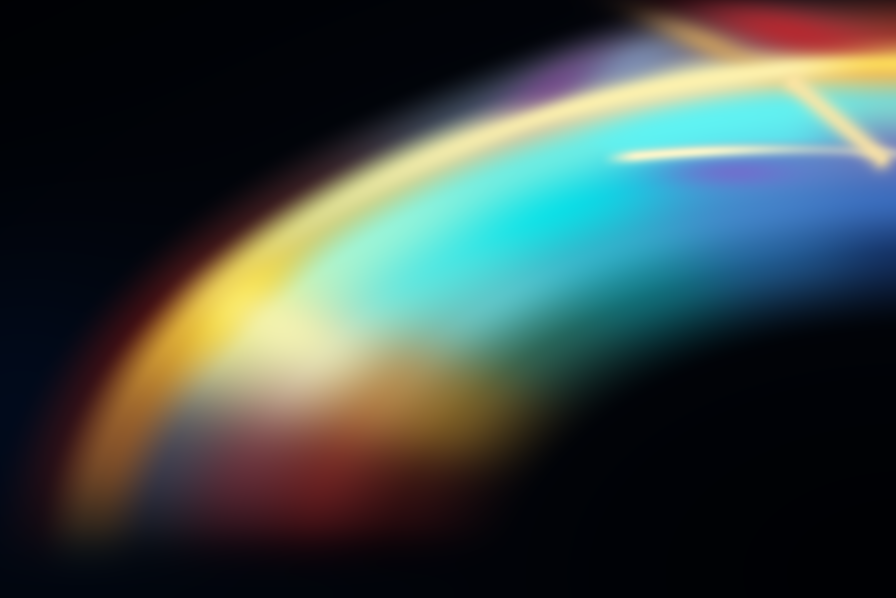
Give the GLSL for this background, as a WebGL 2 fragment shader.

```glsl
#version 300 es
precision highp float;
// A blurred prismatic arc of light sweeping over a near-black backdrop.
// Elliptic polar coordinates carry colour ramps along the arc, blended across
// its width; soft glows, a bright ridge and thin caustic lines lie on top.
uniform vec2 u_resolution;
out vec4 fragColor;

// Smooth ramp through seven evenly spaced colours, t in 0..1.
vec3 ramp(float t, vec3 c[7]) {
  vec3 sum = vec3(0.0);
  float total = 0.0;
  for (int i = 0; i < 7; i++) {
    float d = t * 6.0 - float(i);
    float w = exp(-2.5 * d * d);
    sum += w * c[i];
    total += w;
  }
  return sum / total;
}

// Gaussian falloff, 1 at zero.
float bell(float d, float width) {
  d /= width;
  return exp(-d * d);
}

// Soft elliptic glow, sheared to follow a slope.
float glow(vec2 p, vec2 center, vec2 size, float slope) {
  vec2 d = p - center;
  d.y -= slope * d.x;
  return bell(length(d / size), 1.0);
}

float segmentDistance(vec2 p, vec2 a, vec2 b) {
  vec2 d = b - a;
  return length(p - a - d * clamp(dot(p - a, d) / dot(d, d), 0.0, 1.0));
}

// Colours of the arc: t runs from its left foot to its top, r across it.
vec3 arcColor(float t, float r) {
  vec3 inner = ramp(t, vec3[7](vec3(0.02, 0.0, 0.02), vec3(0.22, 0.06, 0.07),
    vec3(0.56, 0.42, 0.15), vec3(0.16, 0.42, 0.37), vec3(0.06, 0.47, 0.51),
    vec3(0.14, 0.37, 0.60), vec3(0.08, 0.19, 0.40)));
  vec3 low = ramp(t, vec3[7](vec3(0.05, 0.0, 0.03), vec3(0.43, 0.12, 0.13),
    vec3(0.75, 0.56, 0.29), vec3(0.38, 0.79, 0.80), vec3(0.18, 0.70, 0.79),
    vec3(0.27, 0.51, 0.79), vec3(0.22, 0.41, 0.73)));
  vec3 core = ramp(t, vec3[7](vec3(0.03, 0.01, 0.04), vec3(0.40, 0.17, 0.22),
    vec3(0.92, 0.87, 0.70), vec3(0.33, 0.91, 0.89), vec3(0.0, 0.89, 0.91),
    vec3(0.30, 0.60, 0.84), vec3(0.45, 0.45, 0.72)));
  vec3 high = ramp(t, vec3[7](vec3(0.01, 0.03, 0.05), vec3(0.25, 0.24, 0.32),
    vec3(0.94, 0.93, 0.64), vec3(0.60, 0.96, 0.85), vec3(0.42, 0.92, 0.88),
    vec3(0.40, 0.94, 0.94), vec3(0.50, 0.83, 0.80)));
  vec3 rim = ramp(t, vec3[7](vec3(0.02, 0.06, 0.08), vec3(0.55, 0.33, 0.17),
    vec3(0.88, 0.66, 0.20), vec3(0.76, 0.81, 0.50), vec3(0.78, 0.82, 0.66),
    vec3(0.85, 0.88, 0.72), vec3(0.92, 0.78, 0.36)));
  vec3 halo = ramp(t, vec3[7](vec3(0.03, 0.03, 0.06), vec3(0.22, 0.07, 0.09),
    vec3(0.32, 0.06, 0.07), vec3(0.26, 0.12, 0.13), vec3(0.28, 0.36, 0.44),
    vec3(0.50, 0.52, 0.62), vec3(0.65, 0.22, 0.15)));
  vec3 c = mix(inner, low, smoothstep(0.62, 0.74, r));
  c = mix(c, core, smoothstep(0.72, 0.84, r));
  c = mix(c, high, smoothstep(0.82, 0.93, r));
  c = mix(c, rim, smoothstep(0.92, 0.99, r));
  return mix(c, halo, smoothstep(1.0, 1.065, r));
}

void main() {
  vec2 p = gl_FragCoord.xy / u_resolution.y;
  p.x *= 1.5 * u_resolution.y / u_resolution.x;
  vec2 q = (p - vec2(1.523, 0.041)) / vec2(1.383, 0.852);
  float r = length(q);
  float t = clamp(atan(q.y, -q.x) / 1.5708, 0.0, 1.0);

  // Backdrop with a faint navy haze at the left and along the arc.
  vec3 color = vec3(0.0, 0.004, 0.015);
  color += vec3(0.0, 0.025, 0.07) * glow(p, vec2(0.0, 0.32), vec2(0.3, 0.28), 0.0);
  color += vec3(0.005, 0.015, 0.03) * bell(r - 0.85, 0.45);

  // Arc body, with soft inner and outer edges.
  float outerEdge = 1.13 + 0.05 * smoothstep(0.6, 0.95, t);
  float body = smoothstep(0.47, 0.66, r) * (1.0 - smoothstep(1.03, outerEdge, r));
  body *= smoothstep(0.01, 0.13, p.y);
  color = mix(color, arcColor(t, r), body);

  // Broad glows: violet and pale blue above, red and amber at the top right.
  color = mix(color, vec3(0.48, 0.25, 0.55), 0.7 * glow(p, vec2(0.93, 0.855), vec2(0.1, 0.045), 0.45));
  color = mix(color, vec3(0.52, 0.62, 0.78), 0.6 * glow(p, vec2(1.06, 0.895), vec2(0.08, 0.04), 0.3));
  color = mix(color, vec3(0.74, 0.14, 0.17), 0.85 * glow(p, vec2(1.32, 0.948), vec2(0.16, 0.04), -0.2));
  color = mix(color, vec3(0.88, 0.68, 0.34), 0.65 * glow(p, vec2(1.19, 0.925), vec2(0.1, 0.026), -0.4));

  // Yellow flare where the arc bends, and its pale centre.
  color = mix(color, vec3(1.0, 0.92, 0.25), 0.8 * glow(p, vec2(0.40, 0.495), vec2(0.085, 0.06), 0.7));
  color = mix(color, vec3(0.98, 0.96, 0.70), 0.7 * glow(p, vec2(0.475, 0.45), vec2(0.1, 0.055), -0.3));

  // Cyan lens, bounded by a falling crease and a thin caustic line.
  float line = 0.75 - 0.18 * (p.x - 1.31) * (p.x - 1.31);
  float floorY = max(line, 0.775 - 0.375 * (p.x - 0.92));
  float lens = smoothstep(-0.008, 0.025, p.y - floorY) * (1.0 - smoothstep(0.91, 0.98, r));
  color = mix(color, vec3(0.36, 0.96, 0.96), 0.7 * lens * smoothstep(0.92, 1.1, p.x) * (1.0 - smoothstep(1.3, 1.48, p.x)));
  color = mix(color, vec3(0.47, 0.40, 0.80), 0.75 * glow(p, vec2(1.23, 0.712), vec2(0.11, 0.026), 0.0));
  float caustic = bell(p.y - line, 0.011) * smoothstep(1.0, 1.07, p.x);
  color = mix(color, vec3(0.97, 0.96, 0.80), caustic * (1.0 - 0.6 * smoothstep(1.15, 1.4, p.x)));

  // Bright ridge along the arc and the streak falling from it.
  float ridge = bell(r - 1.0, mix(0.028, 0.020, t)) * smoothstep(0.3, 0.75, t);
  vec3 ridgeColor = mix(vec3(1.0, 0.95, 0.68), vec3(0.99, 0.86, 0.35), smoothstep(1.3, 1.48, p.x));
  color = mix(color, ridgeColor, 0.9 * ridge);
  float streak = segmentDistance(p, vec2(1.33, 0.86), vec2(1.475, 0.736));
  color = mix(color, vec3(1.0, 0.90, 0.64), 0.85 * bell(streak, 0.019));

  fragColor = vec4(color, 1.0);
}
```
